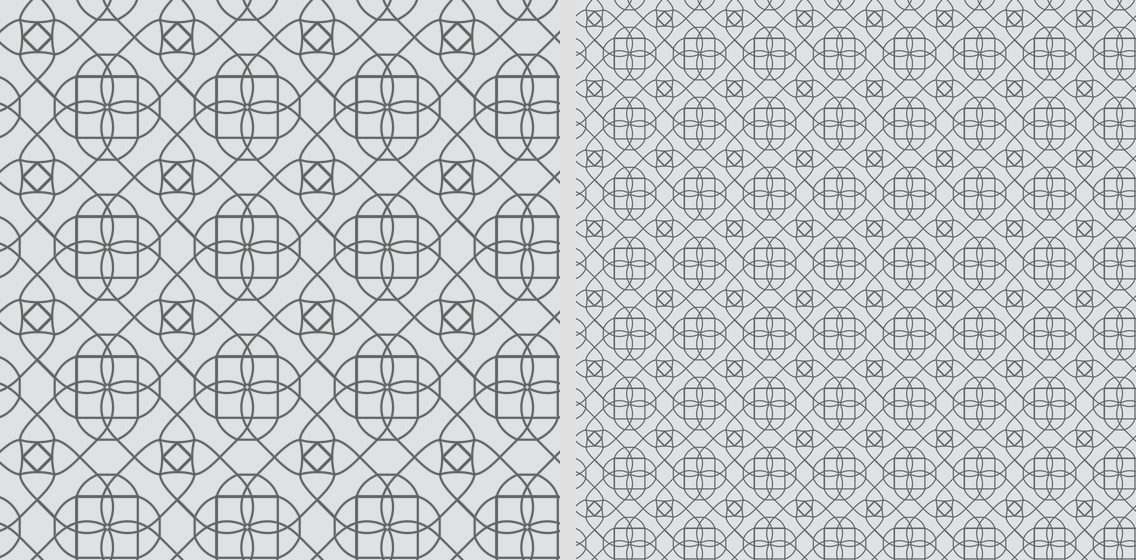
Left: one tile. Right: repeated 2 by 2.
A three.js fragment shader for this pattern:

```glsl
varying vec2 vUv;

#define REPEATS 4.0
#define CELL 192.0
#define CENTRE vec2(147.0, 45.0)
#define LINE 1.5
#define HEAVY 2.0
#define SQUARE 42.0
#define FLAT 72.0
#define PAPER vec3(0.878, 0.882, 0.89)
#define INK vec3(0.375, 0.375, 0.373)

float segment(vec2 p, vec2 a, vec2 b) {
  vec2 ab = b - a;
  float t = clamp(dot(p - a, ab) / dot(ab, ab), 0.0, 1.0);
  return length(p - a - ab * t);
}

// Distance to a quadratic curve, walked as short chords
float curve(vec2 p, vec2 a, vec2 control, vec2 b) {
  float d = 1e3;
  vec2 last = a;
  for (int i = 1; i <= 12; i++) {
    float t = float(i) / 12.0;
    vec2 next = mix(mix(a, control, t), mix(control, b, t), t);
    d = min(d, segment(p, last, next));
    last = next;
  }
  return d;
}

// Large medallion, in the octant x >= y >= 0
float medallion(vec2 q, float squareWidth) {
  vec2 shoulder = vec2(FLAT, 13.5);
  vec2 corner = vec2(SQUARE);
  float d = segment(q, vec2(SQUARE, 0.0), corner) - squareWidth;
  d = min(d, length(q - corner) - 2.3);
  d = min(d, segment(q, vec2(FLAT, 0.0), shoulder) - LINE);
  d = min(d, curve(q, corner, vec2(62.0, 36.0), shoulder) - LINE);

  // Petals cross the axis, so both mirrored strands are needed
  for (int i = 0; i < 2; i++) {
    vec2 strand = vec2(q.x, i == 0 ? q.y : -q.y);
    d = min(d, curve(strand, vec2(2.5, 2.0), vec2(40.0, 19.5),
                     vec2(FLAT, -13.5)) - LINE);
  }
  return min(d, abs(length(q) - 4.0) - 1.2);
}

// Small star, with s measured from its centre
float star(vec2 s) {
  vec2 corner = vec2(23.5, 23.5);
  float d = curve(s, vec2(0.0, 58.5), vec2(23.5, 36.0), corner) - LINE;
  d = min(d, curve(s, vec2(0.0, 20.5), vec2(12.0, 20.5), corner) - LINE);
  d = min(d, segment(s, vec2(0.0, 20.0), vec2(20.0, 0.0)) - HEAVY);
  return min(d, length(s - corner) - 2.5);
}

void main() {
  float pixel = fwidth(vUv.x) * REPEATS * CELL;
  vec2 c = mod(vUv * REPEATS * CELL - CENTRE + 0.5 * CELL, CELL) - 0.5 * CELL;

  // Fold the cell into one octant
  vec2 q = abs(c);
  bool sideways = q.x > q.y;
  q = sideways ? q : q.yx;

  // Left and upper strokes are heavier
  bool heavySide = sideways ? c.x < 0.0 : c.y > 0.0;
  bool heavyLink = sideways && c.x < 0.0 && c.y > 0.0;

  float d = medallion(q, heavySide ? HEAVY : LINE);
  d = min(d, star(0.5 * CELL - q));
  d = min(d, segment(q, vec2(FLAT, 13.5), vec2(96.0, 37.5))
             - (heavyLink ? HEAVY : LINE));

  float ink = 1.0 - smoothstep(-0.8 * pixel, 0.8 * pixel, d);
  gl_FragColor = vec4(mix(PAPER, INK, ink), 1.0);
}
```
